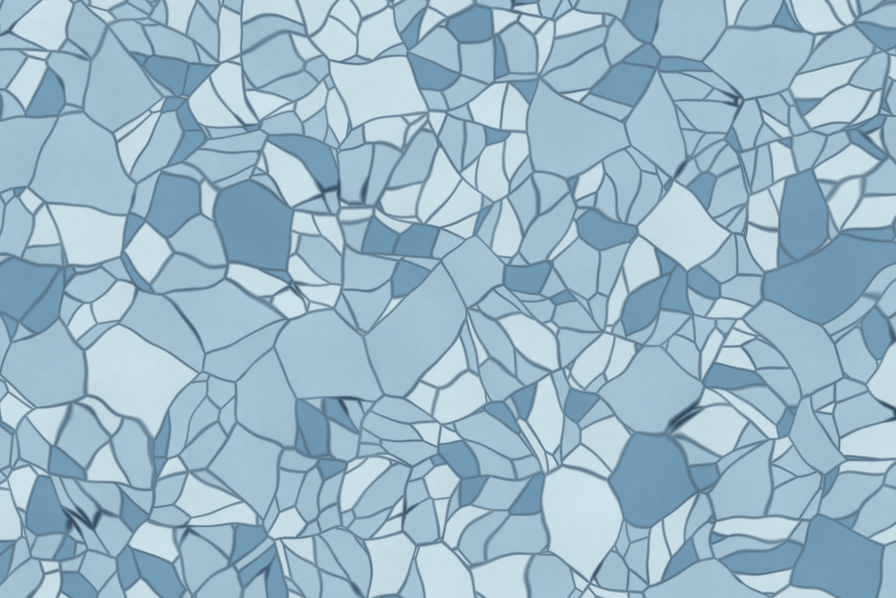
Give the GLSL for this pattern, as a Shadertoy shader.

```glsl
vec2 hash2(vec2 c) {
    vec3 v = fract(c.xyx * vec3(0.1031, 0.1030, 0.0973));
    v += dot(v, v.yzx + 33.33);
    return fract((v.xx + v.yz) * v.zy);
}

// Gradient noise, roughly -0.7 to 0.7
float gradientDot(vec2 corner, vec2 offset) {
    float angle = 6.2832 * hash2(corner + 71.0).x;
    return dot(vec2(cos(angle), sin(angle)), offset);
}

float noise(vec2 p) {
    vec2 i = floor(p), f = fract(p);
    vec2 u = f * f * f * (f * (f * 6.0 - 15.0) + 10.0);
    vec2 e = vec2(1.0, 0.0);
    float low = mix(gradientDot(i, f), gradientDot(i + e, f - e), u.x);
    float high = mix(gradientDot(i + e.yx, f - e.yx), gradientDot(i + 1.0, f - 1.0), u.x);
    return mix(low, high, u.y);
}

vec2 noise2(vec2 p) {
    return vec2(noise(p), noise(p + vec2(37.3, 17.9)));
}

// Weighted Voronoi cells in the space m * p: xy = cell id, z = edge distance in p units
vec3 shards(vec2 p, mat2 m, float sizeSpread) {
    vec2 q = m * p, base = floor(q);
    vec2 id = base, site = vec2(0.0);
    float nearest = 1e3;
    for (int y = -2; y <= 2; y++)
    for (int x = -2; x <= 2; x++) {
        vec2 cell = base + vec2(x, y);
        vec2 r = cell + hash2(cell) - q;
        float power = dot(r, r) - sizeSpread * hash2(cell + 19.0).x;
        if (power < nearest) { nearest = power; id = cell; site = r; }
    }
    float edge = 1e3;
    for (int y = -2; y <= 2; y++)
    for (int x = -2; x <= 2; x++) {
        vec2 cell = base + vec2(x, y);
        if (cell == id) continue;
        vec2 r = cell + hash2(cell) - q;
        float power = dot(r, r) - sizeSpread * hash2(cell + 19.0).x;
        float slope = length(transpose(m) * (r - site));
        edge = min(edge, 0.5 * (power - nearest) / max(slope, 1e-3));
    }
    return vec3(id, edge);
}

void mainImage(out vec4 fragColor, in vec2 fragCoord) {
    vec2 uv = fragCoord / iResolution.y;

    // Bend the plane so that the joints curve
    vec2 p = uv + 4.0;
    p += 0.045 * noise2(p * 5.0) + 0.013 * noise2(p * 15.0 + 9.0);

    // Large shards, most of them broken into smaller, stretched ones
    vec3 shard = shards(p, mat2(8.5, 0.0, 0.0, 8.5), 0.3);
    vec2 id = shard.xy;
    float edge = shard.z;
    vec2 breakage = hash2(id + 43.0);
    if (breakage.x < 0.62) {
        float angle = 3.1416 * breakage.y;
        float c = cos(angle), s = sin(angle);
        float stretch = mix(1.0, 1.7, hash2(id + 5.0).x);
        mat2 turn = mat2(c, s, -s, c);
        mat2 squash = mat2(14.0 * stretch, 0.0, 0.0, 14.0 / stretch);
        vec3 splinter = shards(p, squash * turn, 0.25);
        edge = min(edge, splinter.z);
        id = splinter.xy + id * 7.0;
    }

    // Three glaze tones with faint mottling
    float tone = hash2(id + 101.0).x;
    vec3 color = vec3(0.635, 0.760, 0.825);
    if (tone < 0.25) color = vec3(0.785, 0.865, 0.895);
    else if (tone > 0.83) color = vec3(0.435, 0.600, 0.705);
    color += 0.02 * (hash2(id + 7.0).y - 0.5);
    color += 0.025 * noise(uv * 9.0) + 0.012 * noise(uv * 60.0);

    // Thin soft joints that swell into dark blots here and there
    float blot = smoothstep(0.32, 0.55, noise(uv * 11.0 + 3.0));
    float width = max(mix(0.0046, 0.009, blot), 1.2 / iResolution.y);
    float joint = 1.0 - smoothstep(0.0, width, edge);
    joint *= mix(0.85 + 0.3 * noise(uv * 14.0 + 50.0), 1.0, blot);
    vec3 ink = mix(vec3(0.34, 0.45, 0.53), vec3(0.20, 0.29, 0.37), blot);
    color = mix(color, ink, clamp(joint, 0.0, 1.0));

    fragColor = vec4(color, 1.0);
}
```
